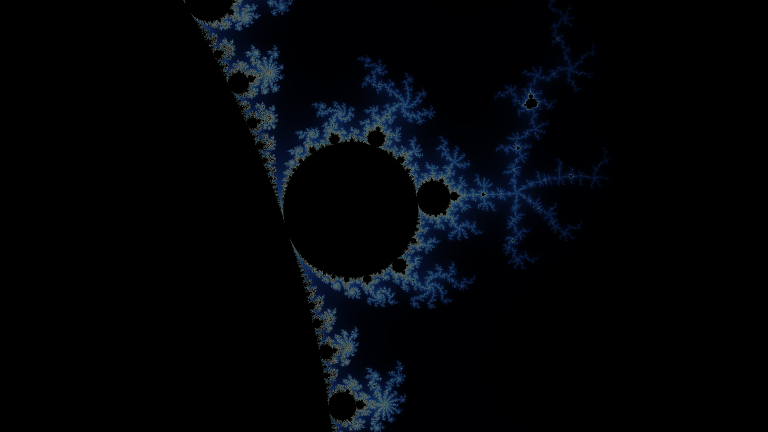
Reproduce this background procedurally as a Shadertoy shader.

```glsl
// Close view of the Mandelbrot set around the period-five bulb on the main
// cardioid. Each sample iterates z*z + c and its smooth escape count is
// coloured from night blue through teal to warm grey; the set stays black.

#define CENTER vec2(0.391, 0.3337)  // point of the plane at mid canvas
#define VIEW_HEIGHT 0.1525          // plane units spanned by the canvas height
#define MAX_STEPS 300
#define BAILOUT 65536.0             // squared escape radius
#define SAMPLES 2                   // supersampling per axis
#define NIGHT vec3(0.000, 0.001, 0.010)
#define NAVY  vec3(0.020, 0.060, 0.165)
#define BLUE  vec3(0.050, 0.155, 0.345)
#define TEAL  vec3(0.150, 0.305, 0.400)
#define PALE  vec3(0.310, 0.410, 0.410)
#define SAND  vec3(0.380, 0.330, 0.280)

// Closed-form test that skips the large black interior.
bool insideCardioid(vec2 c) {
    float x = c.x - 0.25;
    float q = x * x + c.y * c.y;
    return q * (q + x) < 0.25 * c.y * c.y;
}

// Smooth escape count, or -1 for points that never escape.
float escapeCount(vec2 c) {
    if (insideCardioid(c)) return -1.0;
    vec2 z = vec2(0.0);
    for (int i = 0; i < MAX_STEPS; i++) {
        z = vec2(z.x * z.x - z.y * z.y, 2.0 * z.x * z.y) + c;
        float r2 = dot(z, z);
        if (r2 > BAILOUT) return float(i) + 4.0 - log2(log2(r2));
    }
    return -1.0;
}

// Colour ramp over the escape count.
vec3 escapeColor(float n) {
    if (n < 0.0) return vec3(0.0);
    vec3 color = NIGHT * smoothstep(3.0, 16.0, n);
    color = mix(color, NAVY, smoothstep(14.0, 34.0, n));
    color = mix(color, BLUE, smoothstep(30.0, 50.0, n));
    color = mix(color, TEAL, smoothstep(46.0, 78.0, n));
    color = mix(color, PALE, smoothstep(72.0, 125.0, n));
    return mix(color, SAND, smoothstep(125.0, 220.0, n));
}

void mainImage(out vec4 fragColor, in vec2 fragCoord) {
    vec3 sum = vec3(0.0);

    // Average a small grid of samples to smooth the filaments.
    for (int j = 0; j < SAMPLES; j++) {
        for (int i = 0; i < SAMPLES; i++) {
            vec2 offset = (vec2(i, j) + 0.5) / float(SAMPLES) - 0.5;
            vec2 uv = (fragCoord + offset - 0.5 * iResolution.xy) / iResolution.y;
            sum += escapeColor(escapeCount(CENTER + VIEW_HEIGHT * uv));
        }
    }
    fragColor = vec4(sum / float(SAMPLES * SAMPLES), 1.0);
}
```
